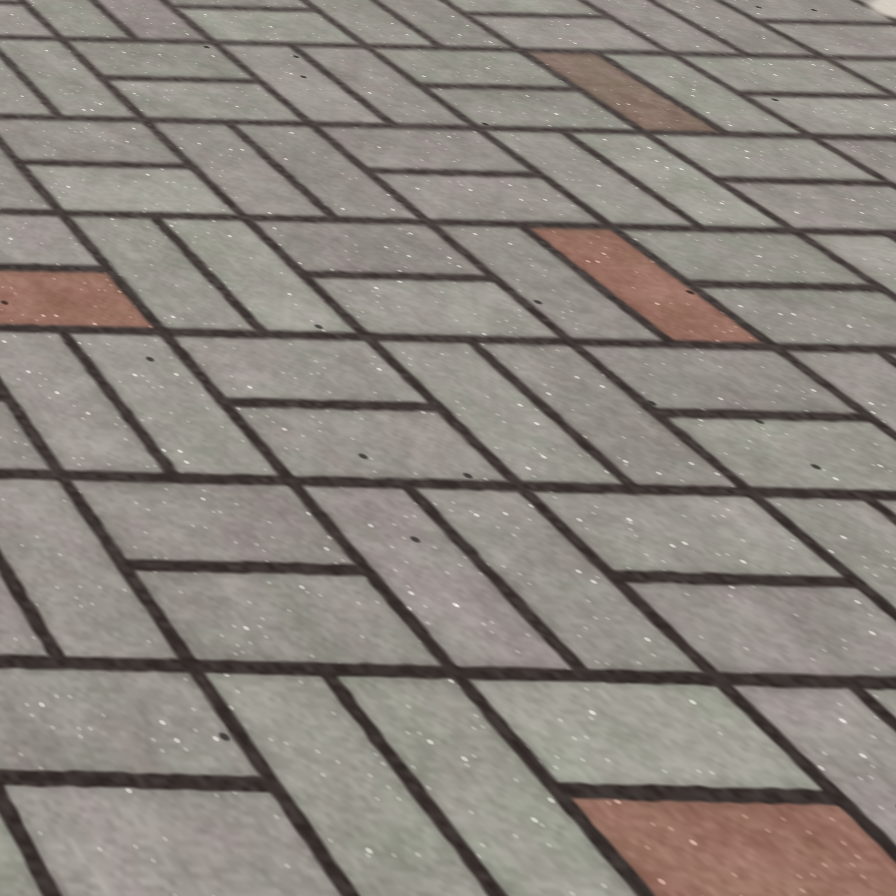
Write a WebGL 1 fragment shader that draws this texture.

```glsl
precision highp float;
// Basket-weave paving seen in perspective: square cells hold two slabs each,
// alternately laid across and lengthwise. The canvas is projected back onto
// the ground plane, where slabs, dark joints, grain and flecks are computed.

uniform vec2 u_resolution;

float hash(vec2 p) {
  return fract(sin(dot(p, vec2(127.1, 311.7))) * 43758.5453);
}

float noise(vec2 p) {
  vec2 i = floor(p), f = fract(p);
  f = f * f * (3.0 - 2.0 * f);
  return mix(mix(hash(i), hash(i + vec2(1.0, 0.0)), f.x),
             mix(hash(i + vec2(0.0, 1.0)), hash(i + 1.0), f.x), f.y);
}

// Inverse perspective: canvas point (y downward) to ground, one unit per cell.
vec2 groundPoint(vec2 p) {
  vec2 slope = 0.144 * p + 0.1367;
  vec2 offset = vec2(0.2148, 0.7435) - p;
  float det = 0.00716 * slope.x - 0.293 * slope.y;
  return vec2(slope.y * offset.x - slope.x * offset.y,
              0.00716 * offset.x - 0.293 * offset.y) / det;
}

// Sparse round flecks, one candidate per grid square.
float flecks(vec2 p, float chance, float radius) {
  vec2 id = floor(p);
  vec2 center = 0.3 + 0.4 * vec2(hash(id + 3.7), hash(id + 8.1));
  float dist = length(fract(p) - center);
  return step(1.0 - chance, hash(id)) * (1.0 - smoothstep(radius * 0.3, radius, dist));
}

void main() {
  vec2 p = gl_FragCoord.xy / u_resolution;
  p.y = 1.0 - p.y;
  vec2 g = groundPoint(p);

  // Slab layout: every cell is split in two, the direction set by its parity.
  vec2 cell = floor(g);
  float lengthwise = mod(cell.x + cell.y, 2.0);
  vec2 split = mix(vec2(1.0, 2.0), vec2(2.0, 1.0), lengthwise);
  vec2 id = floor(g * split);
  vec2 local = fract(g * split);

  // Joints, softened by the ground size of a small canvas distance.
  float depth = 1.0 + 0.144 * g.y;
  float soft = max(0.0028, 1.0 / min(u_resolution.x, u_resolution.y));
  vec2 blur = soft * vec2(depth / 0.2, depth * depth / 0.244);
  vec2 edge = min(local, 1.0 - local) / split;
  edge += 0.010 * (noise(g * 19.0) - 0.5);
  vec2 cover = smoothstep(0.031 - blur, 0.031 + blur, edge);
  float slab = cover.x * cover.y;

  // Grey stone with a slight tint and brightness of its own in each slab.
  float seed = hash(id + 17.0 * lengthwise);
  vec3 stone = mix(vec3(0.595, 0.565, 0.550), vec3(0.605, 0.600, 0.560),
                   hash(id + 5.3));
  stone += 0.045 * (seed - 0.5);

  // Occasional red slabs, more faded toward the distance.
  float pick = mix(6.0 * id.x + id.y - 4.0, 2.0 * id.x - 3.0 * id.y - 8.0, lengthwise);
  float red = 1.0 - step(0.5, abs(pick));
  vec3 clay = mix(vec3(0.590, 0.440, 0.385), vec3(0.520, 0.450, 0.405),
                  smoothstep(2.5, 4.5, g.y));
  stone = mix(stone, clay, red);

  // Broad stains, fine grain, and wear darkening the slab rims.
  stone += 0.060 * (noise(g * 5.0) - 0.5);
  stone += 0.050 * (noise(g * 16.0 + 9.0) - 0.5);
  stone += 0.065 * (noise(g * 42.0) - 0.5) / depth;
  stone += vec3(0.018, -0.006, 0.012) * (noise(g * 7.0 + 31.0) - 0.5);
  float rim = min(edge.x, edge.y);
  stone *= 0.93 + 0.07 * smoothstep(0.03, 0.085, rim);

  // Mineral glints and a few dark specks.
  stone += 0.24 * flecks(g * 14.0, 0.055, 0.22);
  stone += 0.10 * flecks(g * 23.0 + 4.0, 0.09, 0.30);
  stone *= 1.0 - 0.55 * flecks(g * 8.0 + 2.0, 0.008, 0.20);

  // Gritty soil fills the joints.
  vec3 soil = vec3(0.215, 0.185, 0.175) + 0.09 * (noise(g * 36.0 + 13.0) - 0.4);
  soil += 0.018 * max(g.y, 0.0);
  vec3 color = mix(soil, stone, slab);

  // Pale kerb just showing at the far right corner.
  float kerb = 1.0 - smoothstep(0.012, 0.024, length((p - vec2(1.0, 0.007)) * vec2(0.6, 1.5)));
  color = mix(color, vec3(0.88, 0.85, 0.80), 0.8 * kerb);

  gl_FragColor = vec4(color, 1.0);
}
```
